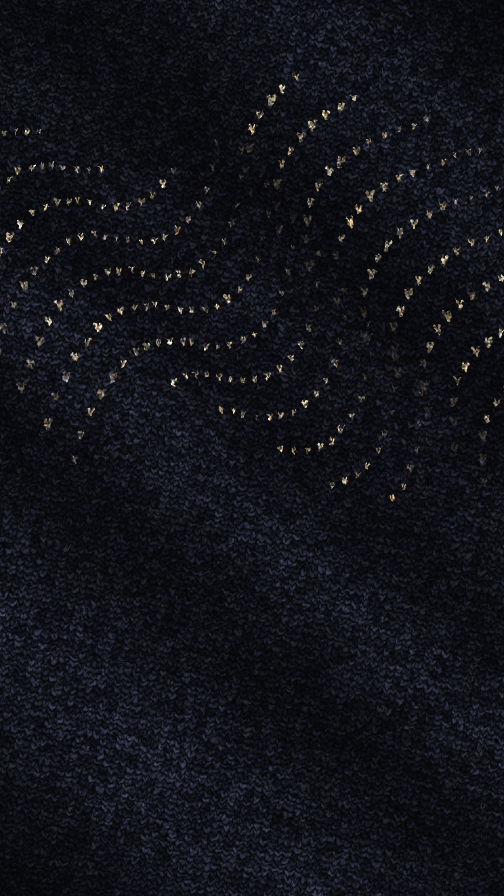
This texture is drawn by a WebGL 2 fragment shader. Its source:

```glsl
#version 300 es
precision highp float;
// Folded dark navy knit with wavy rows of small gold V stitches.

#define CANVAS vec2(432.0, 768.0)
#define STITCH vec2(7.0, 5.4)
#define FOLD_SLOPE 0.9
#define LEFT_STEP vec2(22.0, 30.0)
#define RIGHT_STEP vec2(25.2, 31.0)
#define LEFT_DOTS 22
#define RIGHT_DOTS 14
#define SHADOW vec3(0.017, 0.018, 0.026)
#define NAVY vec3(0.185, 0.20, 0.275)
#define GOLD vec3(0.66, 0.50, 0.25)
#define PALE vec3(0.90, 0.88, 0.76)

uniform vec2 u_resolution;
out vec4 fragColor;

float hash(vec2 p) {
    vec3 q = fract(vec3(p.xyx) * 0.1031);
    q += dot(q, q.yzx + 33.33);
    return fract((q.x + q.y) * q.z);
}

float noise(vec2 p) {
    vec2 i = floor(p), f = fract(p);
    f = f * f * (3.0 - 2.0 * f);
    return mix(mix(hash(i), hash(i + vec2(1, 0)), f.x),
               mix(hash(i + vec2(0, 1)), hash(i + vec2(1, 1)), f.x), f.y);
}

float bump(float x, float centre, float width) {
    float d = (x - centre) / width;
    return exp(-d * d);
}

vec2 bezier(vec2 a, vec2 b, vec2 c, vec2 d, float t) {
    float s = 1.0 - t;
    return s * s * s * a + 3.0 * s * s * t * b + 3.0 * s * t * t * c + t * t * t * d;
}

// Light falling across the diagonal folds
float foldLight(vec2 p) {
    float across = p.y - FOLD_SLOPE * p.x + 20.0 * (noise(p / 150.0) - 0.5);
    float light = 0.16 + 0.55 * bump(across, 255.0, 72.0) + 0.62 * bump(across, 535.0, 140.0);
    light += 0.36 * bump(across, 75.0, 85.0) + 0.50 * bump(across, -200.0, 120.0);
    return light * (0.9 + 0.2 * noise(p / 45.0));
}

// Chevron stitches in columns, broken up by loose fibres
float knit(vec2 p) {
    vec2 q = mat2(0.97, -0.24, 0.24, 0.97) * p;
    q += 4.0 * vec2(noise(p / 11.0), noise(p / 11.0 + 40.0));
    q += 2.6 * vec2(noise(p / 3.6 + 15.0), noise(p / 3.6 + 80.0));
    q /= STITCH;
    float side = abs(fract(q.x) - 0.5);
    float row = q.y + 1.1 * side;
    float yarn = 0.15 + 0.85 * sin(3.14159 * fract(row));
    yarn *= 1.0 - 0.5 * smoothstep(0.34, 0.5, side);
    float tone = 0.45 + 0.8 * hash(floor(vec2(q.x, row)) + 60.0);
    return yarn * tone * (0.3 + 1.4 * noise(p / 1.8));
}

// One V stitch centred at the origin, y pointing down
float veeStitch(vec2 p, float size, float soft) {
    p.x = abs(p.x);
    vec2 base = vec2(0.0, 0.6) * size, leg = vec2(0.42, -1.2) * size;
    float h = clamp(dot(p - base, leg) / dot(leg, leg), 0.0, 1.0);
    float d = length(p - base - leg * h) - 0.25 * size;
    return 1.0 - smoothstep(-soft, soft, d);
}

// Index of the repeated row whose stitch lies nearest
float nearestRow(vec2 p, vec2 stride) {
    return floor(dot(p, stride) / dot(stride, stride) + 0.5);
}

vec3 goldStitch(vec2 p, float size, float glow, vec2 id, float soft) {
    vec2 jitter = vec2(hash(id + 70.0), hash(id + 90.0)) - 0.5;
    vec2 fray = vec2(noise(p / 2.0 + id * 3.0), noise(p / 2.0 + id * 9.0)) - 0.5;
    vec2 q = p - 2.5 * jitter + 2.4 * fray;
    q.x += 0.5 * jitter.y * q.y;
    float shape = veeStitch(q, size * (0.75 + 0.4 * hash(id + 30.0)), soft);
    float sparkle = 0.15 + 1.15 * noise(p / 1.5 + id * 7.0);
    sparkle *= 0.65 + 0.55 * hash(id + 11.0);
    return mix(GOLD, PALE, noise(p / 2.2 + id * 5.0)) * shape * glow * sparkle;
}

void main() {
    vec2 uv = gl_FragCoord.xy / u_resolution;
    vec2 p = vec2(uv.x, 1.0 - uv.y) * CANVAS;
    float soft = 0.8 * CANVAS.x / u_resolution.x;
    vec3 colour = mix(SHADOW, NAVY, foldLight(p) * knit(p));
    vec3 gold = vec3(0.0);

    // Left waves: a hill followed by a steep rise into the fold
    for (int i = 0; i <= LEFT_DOTS; i++) {
        float s = float(i) / float(LEFT_DOTS);
        float a = min(2.0 * s, 1.0), b = max(2.0 * s - 1.0, 0.0);
        vec2 hill = bezier(vec2(-142, 95), vec2(-125, 35), vec2(-90, -17), vec2(-40, -4), a * (1.35 - 0.35 * a));
        vec2 rise = bezier(vec2(-40, -4), vec2(15, 12), vec2(50, -35), vec2(46, -110), b * (0.7 + 0.3 * b));
        vec2 q = p - vec2(205, 298) - (s < 0.5 ? hill : rise);
        float k = nearestRow(q, LEFT_STEP);
        float start = k > 0.5 ? 0.17 + 0.115 * k : 0.0;
        if (k > 5.5 || s < start || s > 1.43 + 0.15 * k) continue;
        float size = mix(5.0, 3.0, smoothstep(0.15, 0.5, s)) + 0.9 * bump(s, 0.74, 0.12);
        float glow = mix(0.5, 1.0, smoothstep(0.0, 0.16, s)) * (1.0 - 0.7 * smoothstep(0.72, 0.95, s));
        gold += goldStitch(q - k * LEFT_STEP, size, glow, vec2(i, k + 20.0), soft);
    }

    // Right waves: arcs climbing out of the fold and flattening
    for (int i = 0; i <= RIGHT_DOTS; i++) {
        float s = float(i) / float(RIGHT_DOTS);
        vec2 arc = bezier(vec2(-12, 75), vec2(-28, 5), vec2(20, -35), vec2(110, -55), s * (1.5 - 0.5 * s));
        vec2 q = p - vec2(277, 153) - arc;
        float k = nearestRow(q, RIGHT_STEP);
        if (k < -2.5 || s > 0.87 + 0.17 * k) continue;
        float size = mix(5.2, 3.0, smoothstep(0.35, 0.8, s));
        float glow = mix(0.2, 1.0, smoothstep(0.1, 0.25, s)) * (1.0 - 0.3 * smoothstep(0.5, 1.0, s));
        gold += goldStitch(q - k * RIGHT_STEP, size, glow, vec2(i + 40, k + 20.0), soft);
    }

    fragColor = vec4(min(colour + gold, 1.0), 1.0);
}
```
